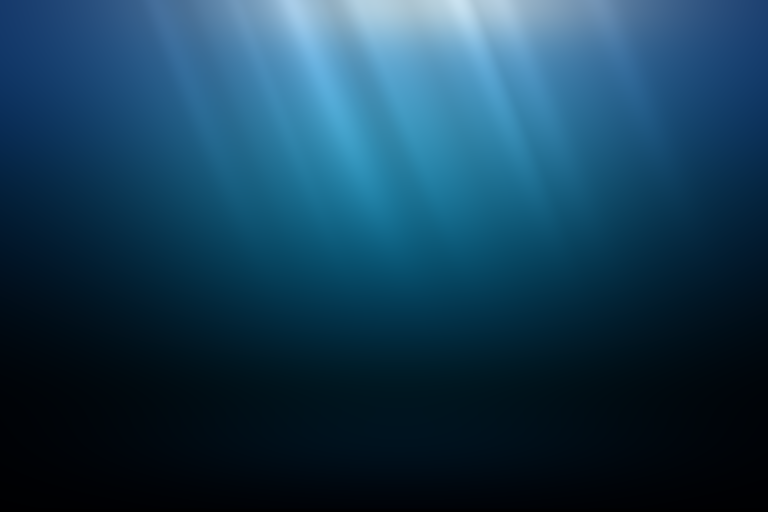
A Shadertoy shader for this background:

```glsl
const int STOPS = 9;

float hash(float n) {
    return fract(sin(n * 127.1) * 43758.5453);
}

float bell(float x, float center, float width) {
    float d = (x - center) / width;
    return exp(-d * d);
}

// Smooth curve through evenly spaced colour stops
vec3 ramp(vec3 stops[STOPS], float t) {
    float s = clamp(t, 0.0, 1.0) * float(STOPS - 1);
    int i = min(int(s), STOPS - 2);
    float f = s - float(i);
    vec3 a = stops[max(i - 1, 0)];
    vec3 b = stops[i];
    vec3 c = stops[i + 1];
    vec3 d = stops[min(i + 2, STOPS - 1)];
    return b + 0.5 * f * (c - a + f * (2.0 * a - 5.0 * b + 4.0 * c - d
         + f * (3.0 * (b - c) + d - a)));
}

// Soft shaft that widens as it sinks
float shaft(float x, float center, float width, float depth) {
    return bell(x, center, width * (1.0 + 0.7 * depth));
}

// Broad light and dark shafts
float mainShafts(float x, float depth) {
    float light = 0.15 * shaft(x, 0.56, 0.034, depth)
                + 0.08 * shaft(x, 0.895, 0.025, depth)
                + 0.07 * shaft(x, 0.98, 0.025, depth)
                + 0.07 * shaft(x, 1.17, 0.030, depth)
                + 0.05 * shaft(x, 0.30, 0.025, depth);
    float shade = 0.11 * shaft(x, 0.645, 0.026, depth)
                + 0.06 * shaft(x, 0.80, 0.045, depth)
                + 0.06 * shaft(x, 0.37, 0.035, depth);
    return light - shade;
}

// Faint scattered streaks
float fineShafts(float x, float depth) {
    float sum = 0.0;
    for (int i = 0; i < 18; i++) {
        float id = float(i);
        float center = 0.2 + 1.05 * hash(id + 1.0);
        float width = mix(0.008, 0.025, hash(id + 31.0));
        float strength = hash(id + 67.0) - 0.5;
        sum += 0.05 * strength * shaft(x, center, width, depth);
    }
    return sum;
}

void mainImage(out vec4 fragColor, in vec2 fragCoord) {
    vec2 uv = fragCoord / iResolution.xy;
    float depth = 1.0 - uv.y;
    float aspect = iResolution.x / iResolution.y;

    // Water colours from surface to floor
    vec3 middleWater[STOPS] = vec3[STOPS](
        vec3(0.44, 0.67, 0.83), vec3(0.34, 0.63, 0.80), vec3(0.23, 0.58, 0.73),
        vec3(0.12, 0.48, 0.62), vec3(0.04, 0.34, 0.46), vec3(0.01, 0.20, 0.29),
        vec3(0.00, 0.095, 0.135), vec3(0.00, 0.068, 0.115), vec3(0.00, 0.01, 0.03));
    vec3 sideWater[STOPS] = vec3[STOPS](
        vec3(0.04, 0.17, 0.37), vec3(0.03, 0.16, 0.35), vec3(0.01, 0.12, 0.28),
        vec3(0.00, 0.08, 0.18), vec3(0.00, 0.045, 0.11), vec3(0.00, 0.02, 0.05),
        vec3(0.00, 0.005, 0.02), vec3(0.00, 0.00, 0.01), vec3(0.00, 0.00, 0.005));
    float middle = bell(uv.x, 0.52, 0.35);
    vec3 color = mix(ramp(sideWater, depth), ramp(middleWater, depth), middle);

    // Pale glow at the surface
    float glow = bell(uv.x, 0.56, 0.25) * bell(depth, 0.0, 0.085);
    color += vec3(0.29, 0.16, 0.05) * glow;

    // Slanted sunlight
    float slantX = uv.x * aspect - 0.40 * depth;
    float rays = mainShafts(slantX, depth) + fineShafts(slantX, depth);
    float reach = 1.0 - smoothstep(0.15, 0.68, depth);
    color *= 1.0 + rays * reach;
    color += vec3(0.30, 0.16, 0.10) * max(rays, 0.0) * reach * reach * middle;

    // Dark lower rim
    color *= smoothstep(0.001, 0.009, uv.y);
    fragColor = vec4(clamp(color, 0.0, 1.0), 1.0);
}
```
